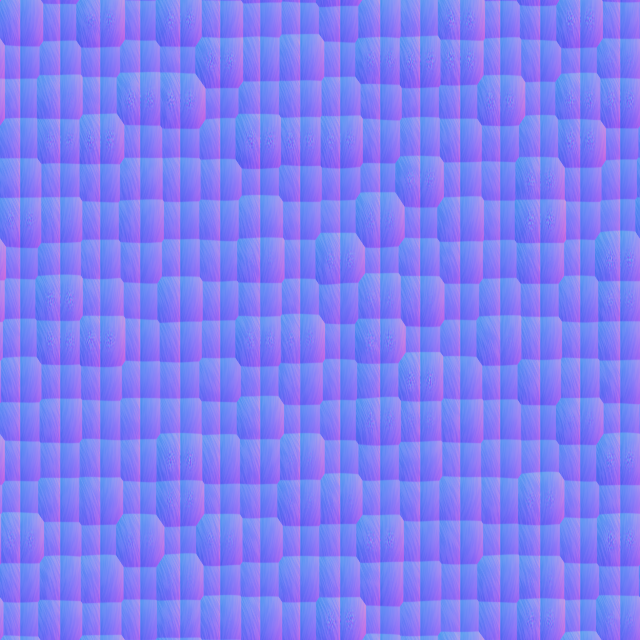
A WebGL 1 fragment shader for this texture map:

```glsl
precision highp float;
// Tangent-space normal map of a woven mat: 16 by 16 pillow cells, each made of
// two fibrous strands. Every cell is a parabolic mound of random height; the
// highest mound wins, so tall cells overlap low ones with chamfered corners.

uniform vec2 u_resolution;

const float CELLS = 16.0;
const float EDGE_SHARPNESS = 330.0;
const float STRAND_CURVE = 0.5;
const float ROW_CURVE = 0.19;
const float FOLD_X = 0.01;

float hash(vec2 p) {
  vec3 q = fract(p.xyx * vec3(0.1031, 0.1030, 0.0973));
  q += dot(q, q.yzx + 33.33);
  return fract((q.x + q.y) * q.z);
}

vec2 gradientAt(vec2 corner) {
  float angle = 6.2832 * hash(corner);
  return vec2(cos(angle), sin(angle));
}

// Gradient noise, roughly -0.7 to 0.7
float noise(vec2 p) {
  vec2 i = floor(p), f = p - i;
  vec2 u = f * f * f * (f * (f * 6.0 - 15.0) + 10.0);
  vec2 e = vec2(1.0, 0.0);
  float low = mix(dot(gradientAt(i), f),
                  dot(gradientAt(i + e.xy), f - e.xy), u.x);
  float high = mix(dot(gradientAt(i + e.yx), f - e.yx),
                   dot(gradientAt(i + e.xx), f - e.xx), u.x);
  return mix(low, high, u.y);
}

// Steepens the zero crossings of a signed value
float crisp(float v) {
  return v / (abs(v) + 0.16);
}

// 0 on the left strand, 1 on the right
float strandSide(float x) {
  return smoothstep(-0.013, 0.013, x - FOLD_X);
}

float fromStrandAxis(float x) {
  return x - mix(-0.23, 0.25, strandSide(x));
}

float moundHeight(vec2 local, float rise) {
  float across = fromStrandAxis(local.x);
  return 0.09 * pow(rise, 1.5) - 0.03 * rise * local.x * local.x
       - STRAND_CURVE * across * across - ROW_CURVE * local.y * local.y;
}

// Tilt of the smooth mound, with a groove between its two strands
vec2 moundTilt(vec2 local, float rise, float grooveDepth) {
  float t = fromStrandAxis(local.x) / 0.25;
  float d = local.x - FOLD_X;
  float groove = clamp(d / 0.015, -1.0, 1.0) * exp(-abs(d) / 0.024);
  float warm = mix(0.04, -0.03, strandSide(local.x));
  float x = 0.27 * t + 0.05 * (t * t - 0.33) + warm + 0.12 * rise * local.x;
  return vec2(x - grooveDepth * groove, 2.0 * ROW_CURVE * local.y);
}

// Thin slanted fibres, mirrored and fainter on the right strand
vec2 fibreTilt(vec2 local, float rise, float seed) {
  float side = strandSide(local.x);
  float lean = mix(0.32, -0.18, side);
  float bend = 0.12 * local.y * local.y;
  vec2 q = vec2((local.x + lean * local.y + bend) * 22.0, local.y * 2.2);
  float fibre = crisp(noise(q + seed * 91.0 + side * 37.0));
  float fine = noise(q * vec2(1.5, 2.4) + seed * 53.0);
  float strength = mix(0.085, 0.045, side) * (0.6 + 0.5 * rise);
  return (fibre + 0.8 * fine) * strength * vec2(1.0, 0.5);
}

// Frayed specks in the middle of the tallest strands
vec2 specks(vec2 local, float rise, float seed) {
  vec2 q = vec2(fromStrandAxis(local.x), local.y);
  float mask = smoothstep(0.72, 1.0, rise) * exp(-dot(q * q, vec2(70.0, 18.0)));
  vec2 s = local * vec2(34.0, 15.0) + seed * 71.0;
  return 0.45 * mask * vec2(noise(s), noise(s + 19.7));
}

void main() {
  vec2 p = gl_FragCoord.xy / u_resolution * CELLS;
  p.y += 0.05 * noise(p * vec2(1.1, 0.7) + 5.3);
  vec2 home = floor(p);

  // Blend the 3 by 3 nearby mounds, strongly favouring the highest
  vec2 tilt = vec2(0.0);
  float total = 0.0;
  for (int j = -1; j <= 1; j++) {
    for (int i = -1; i <= 1; i++) {
      vec2 cell = home + vec2(float(i), float(j));
      vec2 id = mod(cell, CELLS);
      vec2 local = p - cell - 0.5;
      float rise = hash(id + 3.7);
      float seed = hash(id + 41.3);
      float grooveDepth = mix(0.1, 0.36, seed);
      float weight = exp(EDGE_SHARPNESS * moundHeight(local, rise));
      tilt += weight * (moundTilt(local, rise, grooveDepth)
                      + fibreTilt(local, rise, seed)
                      + specks(local, rise, seed));
      total += weight;
    }
  }
  tilt /= total;

  // Pack the normal into colour
  float up = sqrt(max(1.0 - dot(tilt, tilt), 0.0));
  gl_FragColor = vec4(0.5 + 0.5 * tilt, 0.5 + 0.47 * up, 1.0);
}
```
